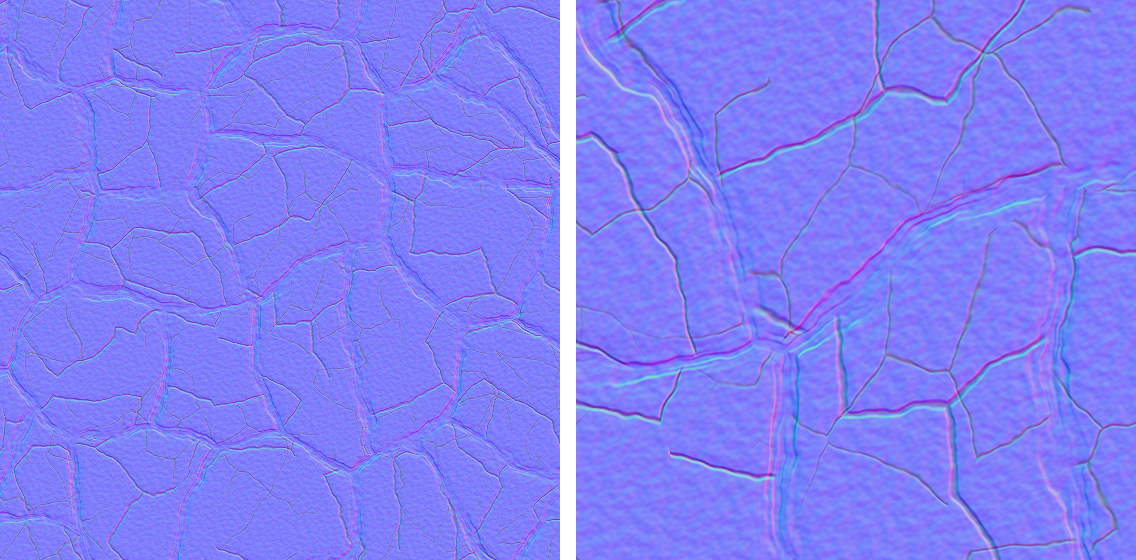
Left, the full canvas; right, a detail of the centre.
Write a Shadertoy shader that draws this texture map.

```glsl
// Tangent-space normal map of dry, cracked ground.
// Warped Voronoi borders carve streaked bands, medium cracks and hairlines
// into a grainy height field; its finite differences give the normal colour.

const float WIDE_CELLS = 4.6;       // cells across the canvas
const float MEDIUM_CELLS = 7.5;
const float HAIR_CELLS = 14.0;
const float MEDIUM_DROP = 0.3;      // share of borders left uncracked
const float HAIR_DROP = 0.3;
const float WIDE_HALF = 0.0085;     // groove half widths
const float MEDIUM_HALF = 0.0014;
const float HAIR_HALF = 0.0006;
const float WALL = 0.0011;          // half width of a sharp wall
const float WIDE_DEPTH = 0.0013;    // groove depths
const float INNER_DEPTH = 0.0008;
const float SHOULDER_DEPTH = 0.0008;
const float MEDIUM_DEPTH = 0.0012;
const float HAIR_DEPTH = 0.0006;
const float STREAK_FREQ = 210.0;    // ripples along the wide bands
const float STREAK_HEIGHT = 0.0008;
const float GRAIN_FREQ = 135.0;
const float GRAIN_HEIGHT = 0.00058;
const float CRACK_SHADE = 0.38;     // loss of blue inside thin cracks
const float FLAT_BLUE = 0.985;

vec2 hash2(vec2 p) {
    vec3 q = fract(p.xyx * vec3(0.1031, 0.1030, 0.0973));
    q += dot(q, q.yzx + 33.33);
    return fract((q.xx + q.yz) * q.zy);
}

vec2 gradientAt(vec2 cell) {
    float a = 6.2832 * hash2(cell + 91.0).x;
    return vec2(cos(a), sin(a));
}

// Gradient noise, roughly -0.7 to 0.7
float noise(vec2 p) {
    vec2 i = floor(p), f = p - i;
    vec2 u = f * f * f * (f * (f * 6.0 - 15.0) + 10.0);
    vec2 e = vec2(1.0, 0.0);
    float a = dot(gradientAt(i), f);
    float b = dot(gradientAt(i + e), f - e);
    float c = dot(gradientAt(i + e.yx), f - e.yx);
    float d = dot(gradientAt(i + 1.0), f - 1.0);
    return mix(mix(a, b, u.x), mix(c, d, u.x), u.y);
}

vec2 noise2(vec2 p) {
    return vec2(noise(p), noise(p + vec2(37.2, 71.7)));
}

// Distance to the nearest cracked Voronoi border, in canvas units
float crackDistance(vec2 p, float cells, float drop, out vec2 id) {
    p *= cells;
    vec2 cell = floor(p), f = p - cell, nearest = vec2(0.0);
    float best = 9.0;
    for (int y = -1; y <= 1; y++)
    for (int x = -1; x <= 1; x++) {
        vec2 o = vec2(x, y);
        vec2 r = o + hash2(cell + o) - f;
        if (dot(r, r) < best) {
            best = dot(r, r);
            nearest = r;
            id = cell + o;
        }
    }
    float dist = 1.0;
    for (int y = -2; y <= 2; y++)
    for (int x = -2; x <= 2; x++) {
        vec2 other = id + vec2(x, y);
        vec2 r = other + hash2(other) - p;
        vec2 across = r - nearest;
        bool cracked = hash2(id + other + 500.0).x >= drop;
        if (cracked && dot(across, across) > 1e-5)
            dist = min(dist, dot(0.5 * (r + nearest), normalize(across)));
    }
    return dist / cells;
}

float groove(float d, float halfWidth, float wall) {
    return 1.0 - smoothstep(halfWidth - wall, halfWidth + wall, d);
}

// x: height, y: coverage by thin dark cracks
vec2 ground(vec2 p) {
    // Bend the borders at four sizes
    vec2 q = p + 0.06 * noise2(p * 4.0) + 0.013 * noise2(p * 15.0)
               + 0.0042 * noise2(p * 46.0) + 0.0015 * noise2(p * 120.0);
    float patches = noise(p * 9.0 + 13.0);
    float rough = noise(p * 80.0 + 5.0);

    // Crack distances; the smaller cracks stop at the wide ones
    vec2 slab, unused;
    float dWide = crackDistance(q + 5.0, WIDE_CELLS, 0.0, slab);
    vec2 shift = 8.0 * hash2(slab + 7.0) + 3.0;
    float dMedium = crackDistance(q + shift, MEDIUM_CELLS, MEDIUM_DROP, unused);
    float dHair = crackDistance(q + shift.yx, HAIR_CELLS, HAIR_DROP, unused);
    float inside = smoothstep(0.001, 0.008, dWide);

    // Wide bands: two sharp terraces that come and go, ripples and shoulders
    float ragged = dWide + 0.002 * rough;
    float halfWidth = WIDE_HALF * (1.0 + 1.2 * patches);
    float outer = groove(ragged, halfWidth, WALL);
    float inner = groove(ragged, 0.35 * halfWidth, WALL);
    float outerFade = smoothstep(-0.35, 0.25, noise(p * 13.0 + 60.0));
    float innerFade = smoothstep(-0.2, 0.3, noise(p * 16.0 + 80.0));
    float shoulder = groove(dWide, 0.012, 0.010);
    float streak = noise(vec2(dWide * STREAK_FREQ, 9.0 * noise(p * 7.0)) + 3.0 * slab);
    streak *= shoulder * smoothstep(0.0, 0.003, dWide);
    float h = -WIDE_DEPTH * outer * outerFade - INNER_DEPTH * inner * innerFade
              - SHOULDER_DEPTH * shoulder + STREAK_HEIGHT * streak
              + 0.0009 * shoulder * rough;

    // Medium cracks and hairlines, changing in width and strength
    float medium = inside * groove(dMedium, MEDIUM_HALF * (1.0 + 1.2 * patches), WALL);
    float sag = inside * groove(dMedium, 0.006, 0.0045);
    float hair = inside * groove(dHair, HAIR_HALF, 0.0011);
    hair *= smoothstep(-0.4, 0.15, noise(p * 6.0 + 40.0));
    h -= MEDIUM_DEPTH * medium + 0.0003 * sag + HAIR_DEPTH * hair;

    // Slanted surface grain
    vec2 g = vec2(dot(p, vec2(0.75, 0.3)), dot(p, vec2(-0.35, 0.95))) * GRAIN_FREQ;
    h += GRAIN_HEIGHT * (noise(g) + 0.45 * noise(g * 2.1 + 31.0));
    float thin = inside * groove(dMedium, HAIR_HALF, 0.0011);
    return vec2(h, max(hair, 0.8 * thin));
}

void mainImage(out vec4 fragColor, in vec2 fragCoord) {
    vec2 p = fragCoord / iResolution.y;
    vec2 e = vec2(max(0.0012, 1.0 / iResolution.y), 0.0);
    vec2 here = ground(p);
    vec2 slope = vec2(ground(p + e).x, ground(p + e.yx).x) - here.x;
    vec3 normal = normalize(vec3(-slope / e.x, 1.0));
    vec3 color = 0.5 + 0.5 * normal - vec3(0.0, 0.006, 0.0);
    color.b *= FLAT_BLUE * (1.0 - CRACK_SHADE * here.y);
    fragColor = vec4(color, 1.0);
}
```
